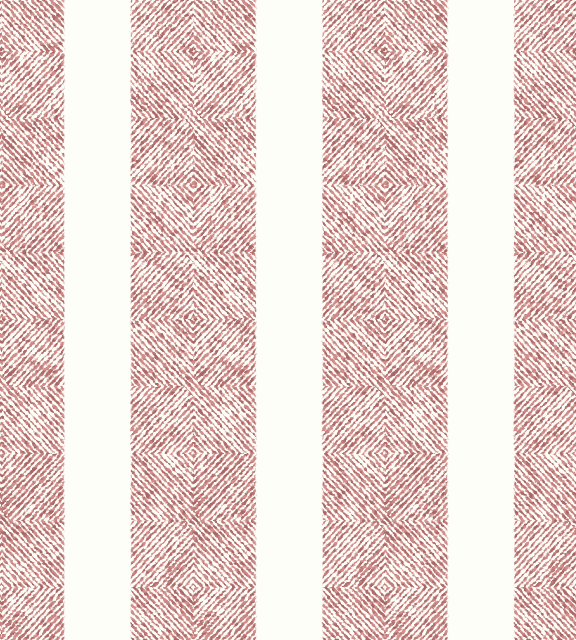
Reproduce this pattern procedurally as a WebGL 2 fragment shader.

```glsl
#version 300 es
precision highp float;
// Vertical stripes of concentric hatched diamonds on warm white paper.
// A folded diamond distance gives parallel lines; noise along and across
// each line breaks it into rough, dry-brush strokes that vary by row.
uniform vec2 u_resolution;
out vec4 outColor;

// All lengths are fractions of the canvas height.
const float STRIPE_PERIOD = 0.2995;
const float STRIPE_CENTER = 0.0026;
const float ROW_PERIOD = 0.2094;
const float ROW_CENTER = 0.0820;
const vec2 HALF_DIAMOND = vec2(0.0977, 0.1047);
const float LINES = 10.0;

const vec3 PAPER = vec3(0.995, 0.995, 0.972);
const vec3 INK_LIGHT = vec3(0.82, 0.56, 0.55);
const vec3 INK_DARK = vec3(0.66, 0.40, 0.40);

float hash(vec2 p) {
  return fract(sin(dot(p, vec2(127.1, 311.7))) * 43758.5453);
}

float noise(vec2 p) {
  vec2 i = floor(p);
  vec2 f = fract(p);
  f = f * f * (3.0 - 2.0 * f);
  float low = mix(hash(i), hash(i + vec2(1.0, 0.0)), f.x);
  float high = mix(hash(i + vec2(0.0, 1.0)), hash(i + vec2(1.0, 1.0)), f.x);
  return mix(low, high, f.y);
}

// Returns (line distance, position along line, slope sign).
vec3 hatchCoords(vec2 q) {
  float slope = q.x * q.y < 0.0 ? -1.0 : 1.0;
  float dist = abs(q.x) + abs(q.y);

  // Falling lines run unbroken through the joint between two diamonds.
  vec2 joint = vec2(q.x, q.y - (q.y < 0.0 ? -1.0 : 1.0));
  float across = joint.x + joint.y;
  if (abs(across) < 0.15 && abs(joint.x - joint.y) < 0.5) {
    slope = 1.0;
    dist = 1.0 + across;
  }
  return vec3(dist, q.x - slope * q.y, slope);
}

// Ink coverage of one rough stroke, with edges softened by blur.
float roughLine(vec3 hatch, vec2 grainPos, float seed, float blur) {
  float t = hatch.x * LINES;
  float id = floor(t) + 37.0 * hatch.z + seed;
  float dash = noise(vec2(hatch.y * 13.0 + 40.0, id * 7.3));
  float grain = noise(grainPos * 370.0);
  float patchTone = noise(grainPos * 36.0);
  float halfWidth = 0.26 + 0.10 * (hash(vec2(id, 4.7)) - 0.5);
  halfWidth += 0.26 * (dash - 0.5) + 0.38 * (grain - 0.5);
  halfWidth += 0.12 * (patchTone - 0.5);
  float offset = abs(fract(t) - 0.5);
  return 1.0 - smoothstep(-blur, blur, offset - halfWidth);
}

void main() {
  vec2 p = gl_FragCoord.xy / u_resolution.y;
  float pixel = 1.0 / u_resolution.y;

  // Local position inside the stripe and its row.
  float row = floor((p.y - ROW_CENTER) / ROW_PERIOD + 0.5);
  float column = floor((p.x - STRIPE_CENTER) / STRIPE_PERIOD + 0.5);
  vec2 local = p - vec2(STRIPE_CENTER + column * STRIPE_PERIOD,
                        ROW_CENTER + row * ROW_PERIOD);
  vec2 grainPos = vec2(local.x, p.y) + 1.0;

  // Slight hand-drawn waver.
  vec2 waver = vec2(noise(grainPos * 110.0), noise(grainPos * 110.0 + 53.0));
  vec2 q = (local + 0.0016 * (waver - 0.5)) / HALF_DIAMOND;

  // Hatching, softened by about one pixel.
  vec3 hatch = hatchCoords(q);
  float spacing = HALF_DIAMOND.x * HALF_DIAMOND.y / length(HALF_DIAMOND) / LINES;
  float blur = max(0.8 * pixel / spacing, 0.12);
  float seed = 91.0 * row + (local.x < 0.0 ? 17.0 : 0.0);
  float ink = roughLine(hatch, grainPos, seed, blur);

  // Ragged stripe border.
  float ragged = 0.0024 * (noise(grainPos * 300.0 + 19.0) - 0.5);
  float border = abs(local.x) - HALF_DIAMOND.x + ragged;
  ink *= 1.0 - smoothstep(-pixel, pixel, border);

  // Uneven ink tone.
  float tone = smoothstep(0.2, 0.85, noise(grainPos * 210.0 + 71.0));
  vec3 inkColor = mix(INK_LIGHT, INK_DARK, tone);
  outColor = vec4(mix(PAPER, inkColor, ink), 1.0);
}
```
